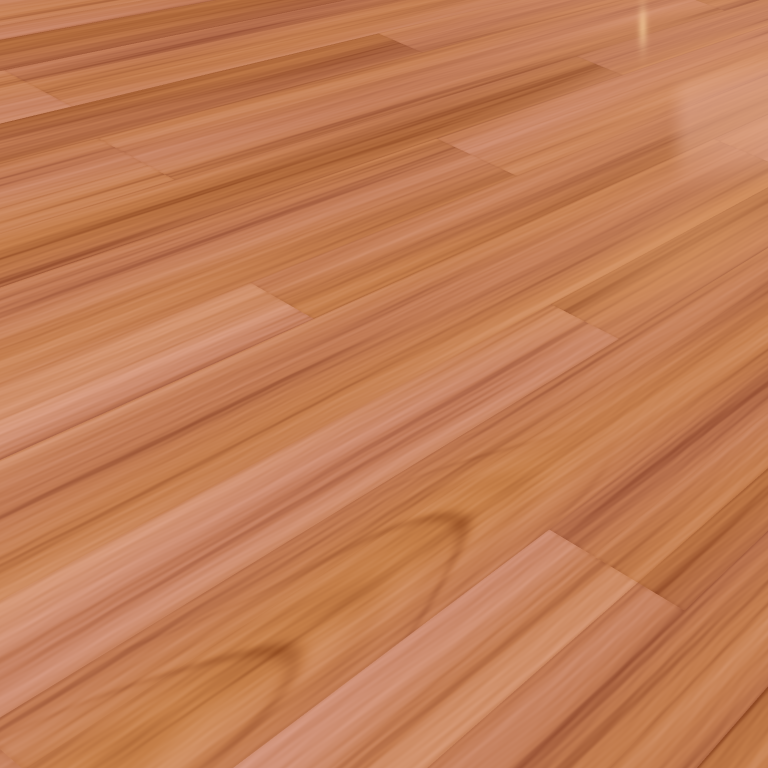
Write a WebGL 1 fragment shader that draws this texture.

```glsl
precision highp float;
// Polished timber strip floor seen at a slant: each point is projected onto the
// floor plane, sorted into staggered boards of three or two strips, and coloured
// by layered sine grain, arched figure, thin seams and a soft window reflection.

uniform vec2 u_resolution;

float hash(vec2 p) {
    return fract(sin(dot(p, vec2(41.3, 289.1))) * 4375.85);
}

// Long wandering streaks: sines across the strip, slowly bent along it.
float streaks(float across, float along, float seed, float detail) {
    float sum = 0.0, amp = 0.5, freq = 2.1;
    for (int i = 0; i < 6; i++) {
        float k = float(i);
        float wander = 0.9 * sin(along * (1.1 + 0.5 * k) + seed * 9.0 + 2.0 * k + across * 0.35);
        float strength = 0.7 + 0.3 * sin(along * (2.3 + k) + across * 1.7 + seed * 20.0);
        sum += amp * strength * sin(freq * across + wander + seed * 40.0 * (k + 1.0));
        freq *= 1.83;
        amp *= detail;
    }
    return sum;
}

// Tone runs from brown to pale; warmth shifts between rosy and golden.
vec3 woodColor(float tone, float warmth) {
    vec3 dark = vec3(0.56, 0.28, 0.16);
    vec3 amber = vec3(0.76, 0.485, 0.32);
    vec3 pale = vec3(0.87, 0.65, 0.54);
    vec3 lower = mix(dark, amber, clamp(tone * 2.0, 0.0, 1.0));
    vec3 color = mix(lower, pale, clamp(tone * 2.0 - 1.0, 0.0, 1.0));
    return color + warmth * vec3(0.005, 0.005, -0.016);
}

vec3 floorColor(vec2 p) {
    // Perspective: strips run to one vanishing point, board ends to another.
    vec2 fromVanish = p - vec2(2.07, 1.332);
    float depth = -dot(fromVanish, vec2(0.203, 0.979));
    float across = (-fromVanish.x / depth - 0.878) / 0.0615;
    float along = (p.x + 2.6) / depth;

    // Boards alternate three and two strips wide, with staggered ends.
    float pair = floor((across - 3.0) / 5.0);
    float inPair = across - 3.0 - 5.0 * pair;
    float narrow = step(3.0, inPair);
    float row = 2.0 * pair + narrow;
    float n = max(row, -1.0) + 1.0;
    float stagger = 0.483 * n - 0.1875 + 0.27 * sin(0.628 * n) + 0.025 * sin(1.256 * n);
    float place = along / 3.2 - stagger - 0.4 * step(across, 0.0);
    float board = floor(place);
    float inBoard = place - board;

    // Tone of board and strip, then grain with darker veins.
    float seed = hash(vec2(row, board));
    float boardTone = cos(4.4 * (row - 1.0) + 2.2 * (board + 1.0));
    float stripTone = hash(vec2(floor(across), board + 7.0)) - 0.5;
    float grain = streaks(across, along, seed, mix(0.58, 0.82, clamp(depth, 0.0, 1.0)));
    float tone = 0.55 + 0.14 * boardTone + 0.16 * stripTone + 0.19 * grain;
    tone -= 0.12 * smoothstep(0.4, 0.95, -grain);

    // Faint short pores, the finest ones only where they are near.
    float dashes = sin(across * 27.0 + 3.0 * sin(along * 7.0)) * sin(along * 19.0 + across * 7.0);
    float pores = sin(across * 58.0 + 3.0 * sin(along * 9.0)) * sin(along * 31.0 + across * 11.0);
    tone += 0.02 * dashes + 0.03 * pores * smoothstep(0.75, 1.3, depth);

    // Nested arches on the near wide board.
    float side = inPair - 1.2 + 0.15 * sin(along * 7.0);
    float reach = 12.5 * (along - 2.483 + 0.25 * side * side);
    float figured = (1.0 - narrow) * step(mod(row, 4.0), 0.5) * smoothstep(0.95, 1.2, depth)
        * exp(-0.7 * side * side) * (1.0 - smoothstep(0.34, 0.46, inBoard));
    tone -= 0.28 * figured * pow(0.5 + 0.5 * cos(reach), 26.0);
    tone += 0.04 * figured * sin(reach * 2.0);

    // Seams between strips, between boards and at board ends.
    float stripEdge = abs(fract(across + 0.5) - 0.5);
    float boardEdge = min(min(inPair, 5.0 - inPair), abs(inPair - 3.0));
    float boardEnd = 3.2 * min(inBoard, 1.0 - inBoard);
    tone -= 0.06 * (1.0 - smoothstep(0.0, 0.06, stripEdge));
    tone -= 0.06 * (1.0 - smoothstep(0.0, 0.07, boardEdge));
    tone -= 0.06 * (1.0 - smoothstep(0.0, 0.012, boardEnd));

    // The far left falls into shade, the near left is lit.
    tone -= 0.15 * (1.0 - smoothstep(0.6, 1.1, depth));
    tone += 0.06 * (1.0 - smoothstep(0.0, 0.6, p.x)) * smoothstep(1.1, 1.5, depth);
    float warmth = sin(across * 1.9 + seed * 30.0 + 0.8 * sin(along * 2.0)) - 0.6 * boardTone + figured;
    return woodColor(tone, warmth);
}

// Reflected light: broad glow, a pale window patch and a small lamp glint.
vec3 addGloss(vec3 color, vec2 p) {
    vec2 glow = (p - vec2(0.98, 0.95)) / vec2(0.35, 0.22);
    color = mix(color, vec3(0.90, 0.68, 0.55), 0.33 * exp(-dot(glow, glow)));
    vec2 sheen = vec2(p.x - 0.9 + 0.5 * (p.y - 0.68), p.y - 0.68 - 0.5 * (p.x - 0.9)) / vec2(0.22, 0.07);
    color = mix(color, vec3(0.87, 0.63, 0.43), 0.45 * exp(-dot(sheen, sheen)));
    float patchTop = 0.88 + 0.25 * (p.x - 0.88);
    float window = smoothstep(0.865, 0.90, p.x) * smoothstep(0.74, 0.83, p.y)
        * (1.0 - smoothstep(patchTop - 0.02, patchTop + 0.03, p.y));
    color = mix(color, vec3(0.90, 0.70, 0.62), 0.42 * window);
    vec2 glint = (p - vec2(0.837, 0.965)) / vec2(0.006, 0.028);
    return mix(color, vec3(1.0, 0.88, 0.68), 0.5 * exp(-dot(glint, glint)));
}

void main() {
    // Average a 3 by 3 grid of samples for smooth edges.
    vec3 color = vec3(0.0);
    for (int y = -1; y <= 1; y++) {
        for (int x = -1; x <= 1; x++) {
            vec2 offset = vec2(float(x), float(y)) * 0.36;
            color += floorColor((gl_FragCoord.xy + offset) / u_resolution) / 9.0;
        }
    }
    gl_FragColor = vec4(addGloss(color, gl_FragCoord.xy / u_resolution), 1.0);
}
```
